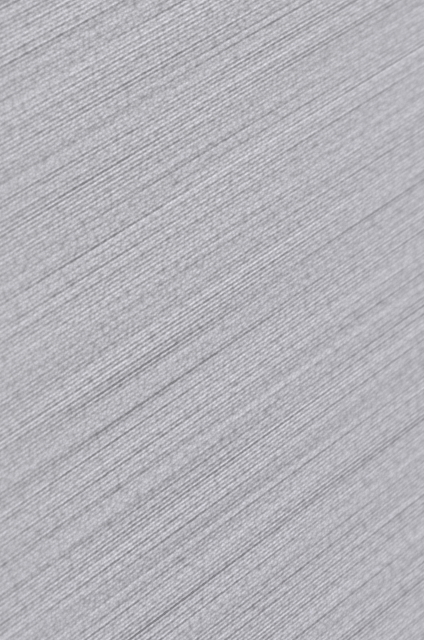
A Shadertoy shader for this texture:

```glsl
// Silvery ribbed cloth: fine diagonal threads that fan slightly, with irregular
// glints (cellular noise), many thin dark grooves and faint streaks
// (layered sines), seen with a shallow focus that softens both sides.

const float TAU = 6.2831853;
const float RIBS = 132.0;        // threads per canvas height
const float GLINTS = 120.0;      // glints per canvas height along a thread
const float BASE_SLOPE = 0.72;   // thread slope at the lower left
const float FAN = 0.20;          // how fast the slope flattens upward

const vec3 SHADOW = vec3(0.50, 0.50, 0.515);
const vec3 LIGHT = vec3(0.88, 0.88, 0.905);
const vec3 MAUVE = vec3(0.003, -0.002, 0.004);

float hash1(float n) {
    return fract(sin(n * 12.9898 + 4.1) * 43758.55);
}

vec2 hash2(vec2 cell) {
    vec2 k = vec2(dot(cell, vec2(127.1, 311.7)), dot(cell, vec2(269.5, 183.3)));
    return fract(sin(k) * 43758.55);
}

// Distance to the nearest jittered cell centre
float cellular(vec2 q, vec2 jitter) {
    vec2 base = floor(q);
    float nearest = 4.0;
    for (int j = -1; j <= 1; j++) {
        for (int i = -1; i <= 1; i++) {
            vec2 cell = base + vec2(i, j);
            vec2 d = cell + 0.5 + jitter * (hash2(cell) - 0.5) - q;
            nearest = min(nearest, dot(d, d));
        }
    }
    return sqrt(nearest);
}

// Narrow bands across the threads, drifting slowly along them; about -1 to 1
float streaks(float along, float across) {
    float sum = 0.0;
    float freq = 0.37;
    for (int i = 0; i < 6; i++) {
        float n = float(i);
        float drift = 1.1 * sin(along * (2.0 + n) + n * 2.3 + across * 0.09);
        sum += sin(across * freq + n * 1.9 + drift) * (0.6 + 0.16 * n);
        freq *= 1.53;
    }
    return sum / 6.0;
}

// Dark gap between two threads; its depth is random and fades along it
float groove(float along, float across) {
    float id = round(across);
    float depth = pow(hash1(id), 2.0);
    float phase = TAU * hash1(id + 50.0);
    float fade = 0.6 + 0.4 * sin(along * (6.0 + 8.0 * hash1(id + 90.0)) + phase);
    return depth * fade * (1.0 - smoothstep(0.05, 0.5, abs(across - id)));
}

// 1 in the sharp middle strip, 0 at the soft sides
float focusAt(vec2 p, float aspect) {
    float x = p.x / aspect + 0.08 * (p.y - 0.5);
    return smoothstep(-0.25, 0.3, x) * (1.0 - smoothstep(0.55, 1.05, x));
}

void mainImage(out vec4 fragColor, in vec2 fragCoord) {
    vec2 p = fragCoord / iResolution.y;
    float aspect = iResolution.x / iResolution.y;

    // Coordinates along and across the fanned threads
    float along = dot(p, vec2(0.84, 0.54));
    float across = RIBS * (p.y - BASE_SLOPE * p.x) / (1.0 - FAN * p.x);
    float sharp = focusAt(p, aspect);

    // Continuous thread relief, stronger in some groups of threads
    float group = 0.8 + 0.3 * sin(across * 0.31 + 1.5 * sin(along * 4.0));
    float rib = -cos(TAU * across) * group;
    float gap = groove(along, across);
    float band = streaks(along, across);

    // Slanted glints and fine grain where sharp, larger faint blobs where soft
    vec2 slanted = vec2(along * GLINTS - across * 0.35, across * 0.93);
    float glint = 0.43 - cellular(slanted, vec2(1.0));
    float grain = 0.43 - cellular(vec2(along * 230.0, across * 1.6), vec2(1.0));
    float blob = 0.43 - cellular(vec2(along * 70.0, across * 0.55), vec2(1.0));

    float tone = 0.717 + 0.012 * (p.y - 0.5);
    tone += 0.058 * rib * mix(0.2, 1.0, sharp);
    tone += 0.13 * glint * mix(0.4, 1.0, sharp);
    tone += 0.10 * grain * mix(0.3, 1.0, sharp);
    tone += 0.06 * blob * mix(1.3, 0.7, sharp);
    tone += 0.058 * band * mix(0.8, 1.0, sharp);
    tone -= 0.15 * gap * mix(0.5, 1.0, sharp);

    // Neutral silver ramp with a mauve cast toward the lower right
    vec3 color = mix(SHADOW, LIGHT, clamp((tone - 0.50) / 0.38, 0.0, 1.0));
    color += MAUVE * smoothstep(0.2, 1.0, p.x / aspect + 0.5 - p.y);
    fragColor = vec4(color, 1.0);
}
```
